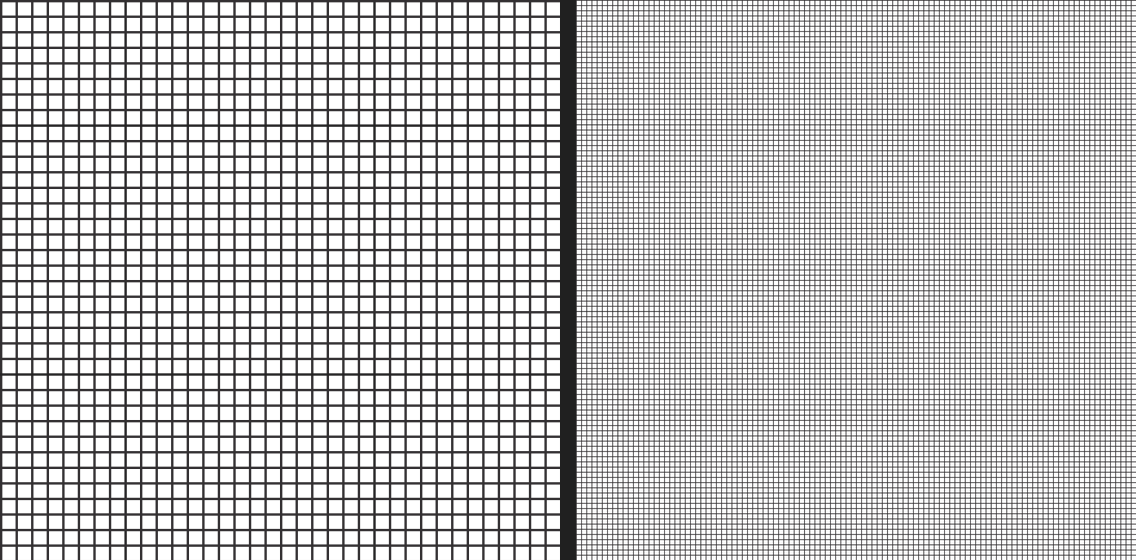
Left, the tile; right, the same tile 3 across and 3 down.
Reproduce this pattern procedurally as a WebGL 1 fragment shader.

```glsl
precision highp float;
// Square grid of thin charcoal lines on white, 36 cells each way, with a few darker rules.

uniform vec2 u_resolution;

// Box-filtered coverage of the line that opens each cell.
vec2 lineCoverage(vec2 cell, vec2 pixel) {
  vec2 fromCentre = abs(fract(cell - 0.075 + 0.5) - 0.5);
  return clamp((0.076 - fromCentre) / pixel + 0.5, 0.0, 1.0);
}

// Lines 8 and 24 carry slightly heavier ink.
vec3 inkColour(float cell) {
  float index = floor(cell - 0.075 + 0.5);
  float heavy = 1.0 - step(0.5, abs(mod(index, 16.0) - 8.0));
  return mix(vec3(0.2, 0.19, 0.196), vec3(0.14, 0.137, 0.14), heavy);
}

void main() {
  // Cells count from the upper left corner.
  vec2 uv = gl_FragCoord.xy / u_resolution;
  vec2 cell = vec2(uv.x, 1.0 - uv.y) * 36.0;
  vec2 coverage = lineCoverage(cell, 36.0 / u_resolution);

  // Vertical rules first, then horizontal ones over them.
  vec3 colour = mix(vec3(1.0), inkColour(cell.x), coverage.x);
  colour = mix(colour, inkColour(cell.y), coverage.y);
  gl_FragColor = vec4(colour, 1.0);
}
```
